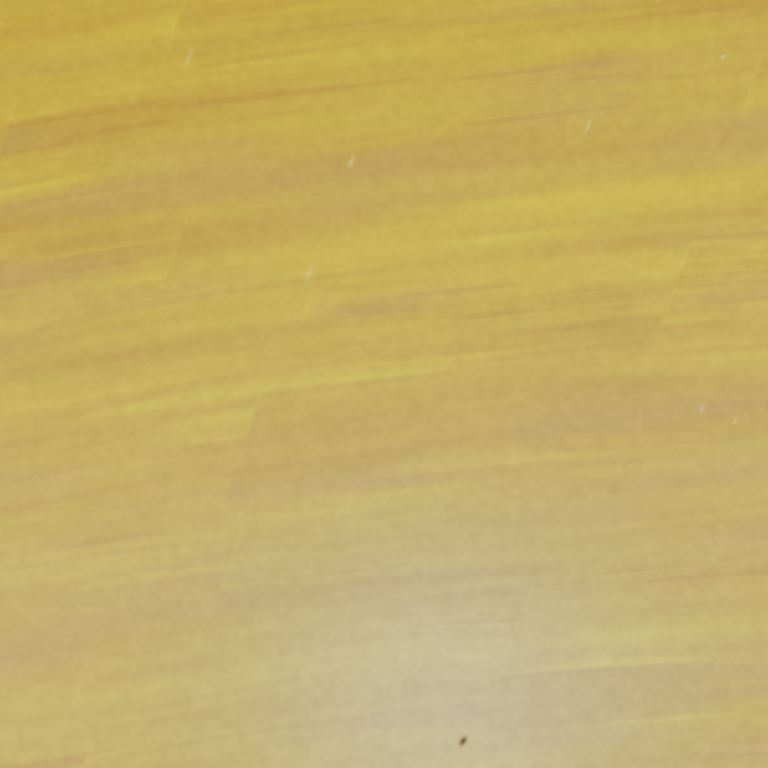
This texture is drawn by a Shadertoy shader. Its source:

```glsl
const vec3 DARK_WOOD = vec3(0.735, 0.598, 0.300);
const vec3 LIGHT_WOOD = vec3(0.808, 0.738, 0.335);
const vec3 ROSE_WOOD = vec3(0.745, 0.630, 0.395);
const vec3 SHEEN = vec3(0.787, 0.750, 0.660);
const vec3 SCRATCH = vec3(0.84, 0.82, 0.72);
const vec3 DIRT = vec3(0.42, 0.30, 0.14);
const vec3 GRAIN_RELIEF = vec3(0.045, 0.055, 0.040);
const vec2 GLOW_CENTER = vec2(0.58, 0.08);
const vec2 GLOW_SIZE = vec2(0.25, 0.24);
const float GRAIN_SLOPE = 0.17;
const float GRAIN_BEND = 0.05;
const float JOINT_TILT = 0.36;
const float PLANK_WIDTH = 0.145;
const float PLANK_LENGTH = 0.95;
const float EDGE_SOFTNESS = 0.004;
const float BAND_CONTRAST = 0.62;
const float FIBER_CONTRAST = 0.34;
const float HAIR_CONTRAST = 0.24;
const int SCRATCH_COUNT = 10;

float hash(vec2 p) {
    return fract(sin(dot(p, vec2(127.1, 311.7))) * 43758.5453);
}

float noise(vec2 p) {
    vec2 i = floor(p), f = fract(p);
    f = f * f * (3.0 - 2.0 * f);
    return mix(mix(hash(i), hash(i + vec2(1, 0)), f.x),
               mix(hash(i + vec2(0, 1)), hash(i + vec2(1, 1)), f.x), f.y);
}

// Fine streaks inside one plank, centered on zero
float plankGrain(vec2 plank, vec2 p) {
    float seed = hash(plank + 3.7);
    p += vec2(seed * 17.0, hash(plank + 9.2) * 11.0);
    p.y += 0.02 * (noise(p * vec2(3.0, 5.0)) - 0.5);
    float fibers = noise(p * vec2(2.6, 48.0) + 5.0);
    float hairs = noise(p * vec2(6.0, 110.0) + 13.0);
    float lightPatch = smoothstep(0.35, 0.7, noise(p * vec2(3.5, 18.0) + 31.0));
    float darkPatch = smoothstep(0.4, 0.75, noise(p * vec2(4.5, 20.0) + 57.0));
    float lightStreak = smoothstep(0.55, 0.95, noise(p * vec2(3.5, 80.0) + 71.0)) * lightPatch;
    float darkStreak = smoothstep(0.50, 0.95, hairs) * darkPatch;
    return FIBER_CONTRAST * (fibers - 0.5) + HAIR_CONTRAST * (hairs - 0.5)
         + 0.12 * (seed - 0.5) + 0.36 * lightStreak - 0.42 * darkStreak;
}

// Planks along one row, blended at their end joints, with a faint pale seam
float rowGrain(float row, vec2 p, float along) {
    float t = along / PLANK_LENGTH + hash(vec2(row, 4.0));
    float joint = floor(t + 0.5);
    float d = (t - joint) * PLANK_LENGTH;
    float side = smoothstep(-EDGE_SOFTNESS, EDGE_SOFTNESS, d);
    float grain = mix(plankGrain(vec2(row, joint - 1.0), p),
                      plankGrain(vec2(row, joint), p), side);
    return grain + 0.10 * (1.0 - smoothstep(0.0, EDGE_SOFTNESS, abs(d)));
}

// Broad bands run through the joints, fine streaks belong to each plank
float floorGrain(vec2 uv) {
    vec2 p = vec2(uv.x, uv.y - GRAIN_SLOPE * uv.x + GRAIN_BEND * uv.x * uv.x);
    float along = uv.x - JOINT_TILT * uv.y;
    float t = p.y / PLANK_WIDTH;
    float row = floor(t + 0.5);
    float edge = EDGE_SOFTNESS / PLANK_WIDTH;
    float side = smoothstep(-edge, edge, t - row);
    float streaks = mix(rowGrain(row - 1.0, p, along), rowGrain(row, p, along), side);
    float bands = 0.6 * noise(p * vec2(1.6, 17.0) + 23.0)
                + 0.4 * noise(p * vec2(2.4, 31.0) + 47.0);
    return 0.5 + BAND_CONTRAST * (bands - 0.5) + streaks;
}

// Short tilted mark with soft ends
float mark(vec2 d, vec2 size) {
    d.x -= JOINT_TILT * d.y;
    return exp(-dot(d / size, d / size));
}

void mainImage(out vec4 fragColor, in vec2 fragCoord) {
    vec2 uv = fragCoord / iResolution.xy;

    // Wood tones
    float grain = clamp(floorGrain(uv), -0.15, 1.15);
    vec3 color = mix(DARK_WOOD, LIGHT_WOOD, grain);
    float rose = smoothstep(0.45, 0.85, noise(vec2(uv.x * 4.0, (uv.y - 0.12 * uv.x) * 22.0) + 40.0));
    color = mix(color, ROSE_WOOD, 0.7 * rose * (1.0 - clamp(grain, 0.0, 1.0)));
    color.b -= 0.06 * smoothstep(0.6, 1.0, uv.y - 0.25 * uv.x);

    // Reflected light, strongest near the bottom; the grain stays visible in it
    vec2 g = (uv - GLOW_CENTER) / GLOW_SIZE;
    float sheen = 0.06 + 0.30 * (1.0 - smoothstep(0.1, 0.72, uv.y - 0.10 * uv.x))
                + 0.48 * exp(-dot(g, g));
    sheen = min(sheen, 0.9);
    color = mix(color, SHEEN, sheen);
    color += GRAIN_RELIEF * sheen * (grain - 0.5);

    // Soft mottling
    float mottle = noise(uv * 150.0) + noise(uv * 70.0 + 8.0) - 1.0;
    color += 0.018 * mottle;

    // Scattered scratches and one speck of dirt
    for (int i = 0; i < SCRATCH_COUNT; i++) {
        float id = float(i);
        vec2 center = vec2(hash(vec2(id, 1.3)), hash(vec2(id, 7.9)));
        float size = mix(0.003, 0.012, pow(hash(vec2(id, 5.1)), 2.0));
        float strength = mix(0.15, 0.5, hash(vec2(id, 2.6)));
        color = mix(color, SCRATCH, strength * mark(uv - center, vec2(0.003, size)));
    }
    color = mix(color, DIRT, 0.85 * mark(uv - vec2(0.603, 0.035), vec2(0.004, 0.005)));

    fragColor = vec4(color, 1.0);
}
```
